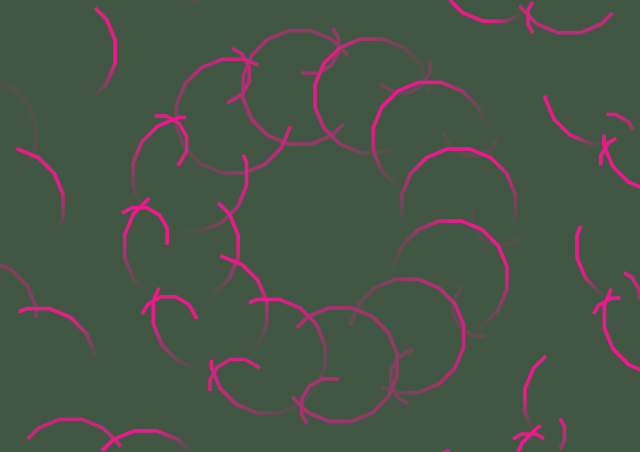
Reproduce this background procedurally as a Shadertoy shader.

```glsl
// Rings of fading pink polygonal arcs and small hooks on a muted green ground.

const float TAU = 6.2831853;

// Arc on a ring: x is its coverage, y runs from 0 to 1 along it.
// The span (degrees) is measured from the outward direction of the ring.
vec2 arc(vec2 p, float ring, float dir, float radius, vec2 span, float sides) {
    vec2 q = p - ring * vec2(cos(dir), sin(dir));
    float angle = atan(q.y, q.x);
    float facet = TAU / sides;
    float sector = mod(angle + 0.5 * facet, facet) - 0.5 * facet;
    float d = abs(length(q) * cos(sector) - radius);

    float pixel = 1.0 / iResolution.y;
    float start = radians(span.x), sweep = radians(span.y - span.x);
    float along = mod(angle - dir - start, TAU);
    float ends = clamp(along * radius / pixel, 0.0, 1.0)
               * clamp((sweep - along) * radius / pixel, 0.0, 1.0);
    float stroke = 1.0 - smoothstep(-0.6 * pixel, 0.6 * pixel, d - 0.004);
    return vec2(stroke * ends, along / sweep);
}

void mainImage(out vec4 fragColor, in vec2 fragCoord) {
    // Centred coordinates, with angles running clockwise
    vec2 p = (fragCoord - 0.5 * iResolution.xy) / iResolution.y;
    p.y = -p.y;
    float ink = 0.0;

    for (int i = 0; i < 12; i++) {
        float turn = float(i) * TAU / 12.0;

        // Central wreath: ends glow on the left, middles on the right
        float dir = turn - radians(8.3);
        float lean = cos(dir - radians(165.0));
        vec2 loop = arc(p, 0.31, dir, 0.1255, vec2(138.0, 425.0), 16.0);
        float wave = cos(TAU * loop.y - 0.3 * sin(dir));
        ink = max(ink, loop.x * clamp(0.53 + 0.72 * lean * wave, 0.0, 1.0));

        // Hooks crossing the outer ends of the wreath
        vec2 hook = arc(p, 0.4004, dir + radians(5.3), 0.0615, vec2(54.0, 203.0), 12.0);
        ink = max(ink, hook.x * (0.55 + 0.45 * lean));

        // Surrounding arcs, fading at opposite ends on each side
        dir = turn + radians(3.7);
        vec2 outer = arc(p, 0.6956, dir, 0.1255, vec2(96.0, 198.0), 16.0);
        float leftFade = 1.0 - smoothstep(0.5, 1.1, outer.y);
        float rightFade = smoothstep(0.15, 0.6, outer.y);
        float side = smoothstep(-0.5, 0.2, cos(dir));
        ink = max(ink, outer.x * mix(leftFade, rightFade, side));

        // Farthest arcs, strongest towards the lower right
        dir = turn + radians(14.9);
        vec2 far = arc(p, 0.781, dir, 0.1255, vec2(85.0, 195.0), 16.0);
        ink = max(ink, far.x * clamp(0.75 + 0.75 * cos(dir - 0.8), 0.0, 1.0));

        // Paired short hooks near the right border
        dir = turn + radians(13.8);
        float right = smoothstep(0.2, 0.8, cos(dir));
        vec2 hookA = arc(p, 0.664, dir, 0.0615, vec2(-78.0, -9.0), 12.0);
        vec2 hookB = arc(p, 0.697, dir + radians(4.7), 0.0615, vec2(186.0, 256.0), 12.0);
        ink = max(ink, right * max(hookA.x * (1.0 - 0.5 * hookA.y), hookB.x));
    }

    vec3 green = vec3(0.255, 0.341, 0.267);
    vec3 pink = vec3(0.93, 0.10, 0.55);
    fragColor = vec4(mix(green, pink, ink), 1.0);
}
```
